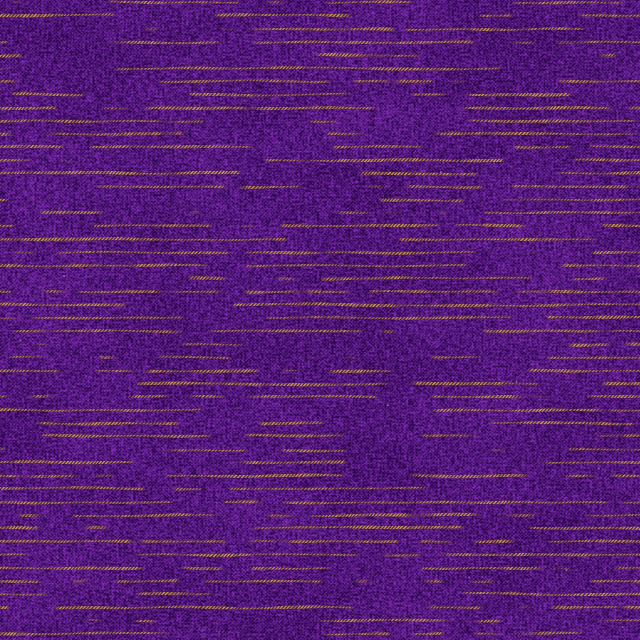
Reproduce this texture procedurally as a Shadertoy shader.

```glsl
// Purple woven cloth crossed by broken rows of slanted gold stitches.

const float TAU = 6.2831853;
const float ROWS = 48.7;       // stitched rows per canvas height
const float STITCHES = 188.0;  // stitches per canvas height
const float THREADS = 265.0;   // cloth threads per canvas height

const vec3 DARK_PURPLE = vec3(0.268, 0.066, 0.418);
const vec3 LIGHT_PURPLE = vec3(0.385, 0.122, 0.565);
const vec3 GOLD = vec3(0.74, 0.56, 0.30);
const vec3 SHADOW = vec3(0.25, 0.07, 0.24);
const vec3 LINT = vec3(0.72, 0.60, 0.80);

// Integer hash: two random values in 0..1 per lattice point.
vec2 hash2(vec2 cell) {
    uvec2 q = uvec2(ivec2(cell)) * uvec2(1597334673u, 3812015801u);
    uint h = (q.x ^ q.y) * 1597334673u;
    h = (h ^ (h >> 15)) * 2246822519u;
    h ^= h >> 13;
    return vec2(h & 65535u, h >> 16) / 65535.0;
}

float cornerSlope(vec2 cell, vec2 offset) {
    float angle = TAU * hash2(cell).x;
    return dot(vec2(cos(angle), sin(angle)), offset);
}

// Gradient noise, roughly -0.7 to 0.7.
float gradientNoise(vec2 p) {
    vec2 i = floor(p);
    vec2 f = p - i;
    vec2 s = f * f * f * (f * (f * 6.0 - 15.0) + 10.0);
    vec2 e = vec2(1.0, 0.0);
    float low = mix(cornerSlope(i, f), cornerSlope(i + e.xy, f - e.xy), s.x);
    float high = mix(cornerSlope(i + e.yx, f - e.yx), cornerSlope(i + e.xx, f - e.xx), s.x);
    return mix(low, high, s.y);
}

// Cloth tone: crossing thread streaks, fine grain and broad mottling.
vec3 clothColor(vec2 p, float threads) {
    float warp = gradientNoise(p * vec2(threads, threads * 0.2) + 13.7);
    float weft = gradientNoise(p * vec2(threads * 0.3, threads) + 71.3);
    float grain = gradientNoise(p * threads * vec2(1.0, 1.1) + 37.9);
    float mottle = gradientNoise(p * vec2(4.0, 7.0) + 5.2)
                 + 0.6 * gradientNoise(p * vec2(15.0, 22.0) + 51.6);
    vec2 wave = sin(TAU * p * threads * 0.72);
    float tone = 0.42 + 1.05 * warp + 1.05 * weft + 2.0 * grain
               + 0.5 * mottle + 0.55 * wave.x * wave.y;
    return mix(DARK_PURPLE, LIGHT_PURPLE, clamp(tone, -0.75, 1.9));
}

// Stitched row: x is gold coverage, y is the dark channel around it.
vec2 stitchedRow(vec2 p, float rows, float pixel) {
    float row = floor(p.y * rows);
    float lane = row * 17.37 + 0.41;
    float drift = 0.0030 * gradientNoise(vec2(p.x * 9.0, lane + 300.0))
                + 0.0016 * (hash2(vec2(row, 9.0)).x - 0.5);
    float y = (fract(p.y * rows) - 0.5) / rows - drift;

    // Long dashes with a few short breaks.
    float run = gradientNoise(vec2(p.x * 4.6 + row * 3.71, lane))
              + 0.5 * gradientNoise(vec2(p.x * 15.0, lane + 900.0));
    float present = smoothstep(-0.05, 0.05, run + 0.07);

    float weight = smoothstep(-0.3, 0.4, gradientNoise(vec2(p.x * 12.0, lane + 600.0)));
    float halfWidth = mix(0.0014, 0.0025, weight);
    float soft = max(pixel * 0.6, 0.0010);
    float band = 1.0 - smoothstep(halfWidth - soft, halfWidth + soft, abs(y));
    float channel = 1.0 - smoothstep(halfWidth, halfWidth + 0.0016, abs(y));

    // Stitches lean to the right as they rise.
    float phase = p.x * STITCHES - y * 170.0 + hash2(vec2(row, 4.0)).y
                + 0.5 * gradientNoise(vec2(p.x * 40.0, lane + 1500.0));
    float stitch = smoothstep(-0.8, 0.7, cos(TAU * phase));
    float shine = 0.95 + 0.6 * gradientNoise(vec2(p.x * 90.0, lane + 1200.0));
    float gold = band * mix(0.22, 1.0, stitch) * shine * mix(0.8, 1.0, weight);
    return present * vec2(gold, 0.4 * channel);
}

// Rare pale specks, one candidate per cell.
float lintSpeck(vec2 p, float cells, float pixel) {
    vec2 cell = floor(p * cells);
    vec2 center = 0.2 + 0.6 * hash2(cell + 400.0);
    float distanceToSpeck = length(fract(p * cells) - center) / cells;
    float chosen = step(0.965, hash2(cell + 800.0).y);
    return chosen * (1.0 - smoothstep(0.0005, 0.0016 + pixel * 0.5, distanceToSpeck));
}

void mainImage(out vec4 fragColor, in vec2 fragCoord) {
    vec2 p = fragCoord / iResolution.y;
    float pixel = 1.0 / iResolution.y;

    vec3 color = clothColor(p, THREADS);
    vec2 thread = stitchedRow(p, ROWS, pixel);
    color = mix(color, SHADOW, thread.y);
    color = mix(color, GOLD, clamp(thread.x, 0.0, 1.0));
    color = mix(color, LINT, 0.6 * lintSpeck(p, 24.0, pixel));

    fragColor = vec4(color, 1.0);
}
```
